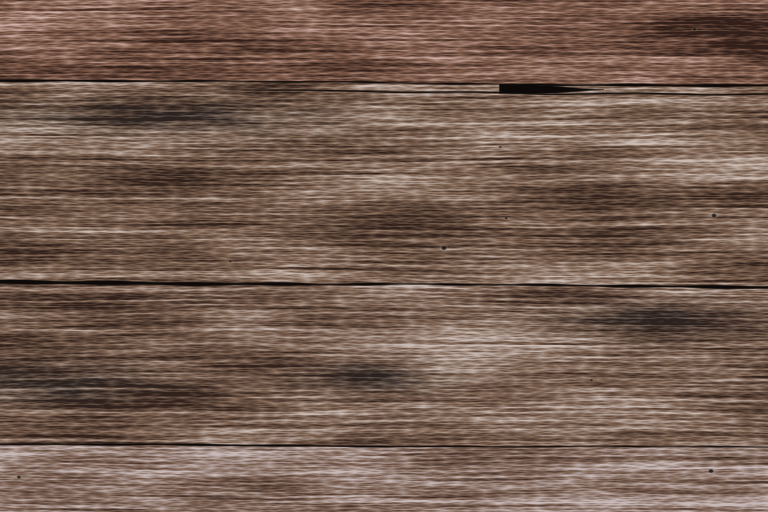
A Shadertoy shader for this texture:

```glsl
#define DARK_WOOD vec3(0.19, 0.13, 0.11)
#define MID_WOOD vec3(0.48, 0.38, 0.32)
#define PALE_WOOD vec3(0.78, 0.73, 0.72)
#define GAP_COLOR vec3(0.05, 0.035, 0.03)
#define BASE_TONE 0.63
#define GRAIN_CONTRAST 0.50
#define BROAD_CONTRAST 0.42
#define EDGE_WEAR 0.17
#define STAIN_DEPTH 0.30
#define NAIL_COUNT 9
#define NAIL_RADIUS 0.0034

// Seams between planks, bottom to top: height at left, slope, half width
const vec3 SEAMS[3] = vec3[3](
    vec3(0.132, -0.004, 0.0019),
    vec3(0.449, -0.006, 0.0036),
    vec3(0.844, -0.008, 0.0025));

// Plank tints, bottom to top: colour cast and tone shift
const vec4 PLANKS[4] = vec4[4](
    vec4(1.00, 0.99, 1.00, 0.14),
    vec4(1.00, 0.99, 0.97, -0.03),
    vec4(1.01, 1.00, 0.97, 0.00),
    vec4(1.04, 0.95, 0.92, -0.06));

// Weather stains: centre and radii
const vec4 STAINS[5] = vec4[5](
    vec4(0.73, 0.262, 0.19, 0.040),
    vec4(0.10, 0.250, 0.28, 0.050),
    vec4(1.28, 0.375, 0.24, 0.045),
    vec4(0.30, 0.770, 0.42, 0.045),
    vec4(1.36, 0.920, 0.40, 0.080));

vec2 hash2(vec2 p) {
    vec3 q = fract(p.xyx * vec3(0.1031, 0.1030, 0.0973));
    q += dot(q, q.yzx + 33.33);
    return fract((q.xx + q.yz) * q.zy);
}

// Cellular noise: distance to the nearest scattered point
float cell(vec2 p) {
    vec2 id = floor(p), f = p - id;
    float nearest = 4.0;
    for (int y = -1; y <= 1; y++)
        for (int x = -1; x <= 1; x++) {
            vec2 o = vec2(x, y);
            vec2 d = o + hash2(id + o + 100.0) - f;
            nearest = min(nearest, dot(d, d));
        }
    return sqrt(nearest);
}

float seamHeight(int i, float x) {
    float k = float(i) * 2.3;
    return SEAMS[i].x + SEAMS[i].y * x
        + 0.0010 * sin(6.0 * x + k) + 0.0005 * sin(23.0 * x + k);
}

// Tone of the fibres, growth lines, cracks and broad patches
float woodGrain(vec2 p, float seed) {
    float warp = 0.004 * sin(2.1 * p.x + 7.0 * p.y + seed)
        + 0.0015 * sin(5.3 * p.x - 17.0 * p.y + 2.0 * seed)
        + 0.0006 * sin(14.0 * p.x + 31.0 * p.y);
    vec2 q = vec2(p.x, p.y + warp) + seed * vec2(3.7, 1.3);
    float rings = cell(q * vec2(0.8, 120.0));
    float strands = cell(q * vec2(6.0, 200.0));
    float fibres = cell(q * vec2(38.0, 250.0));
    float fine = 0.9 * rings + 0.9 * strands + 0.9 * fibres - 1.35;
    float broad = cell(q * vec2(2.6, 13.0)) + cell(q * vec2(1.3, 6.0) + 20.0) - 1.0;
    float scuffs = smoothstep(0.72, 0.95, cell(q * vec2(1.5, 90.0) + 40.0));
    float cracks = smoothstep(0.22, 0.08, cell(q * vec2(1.0, 60.0) + 70.0));
    return GRAIN_CONTRAST * fine + BROAD_CONTRAST * broad + 0.22 * scuffs - 0.24 * cracks;
}

vec3 woodRamp(float t) {
    t = clamp(t, 0.0, 1.0) * 2.0;
    return t < 1.0 ? mix(DARK_WOOD, MID_WOOD, t) : mix(MID_WOOD, PALE_WOOD, t - 1.0);
}

void mainImage(out vec4 fragColor, in vec2 fragCoord) {
    vec2 p = fragCoord / iResolution.y;
    float px = 1.0 / iResolution.y;

    // Plank index, seam gaps and worn edges
    int plank = 0;
    float gap = 0.0, wear = 0.0;
    for (int i = 0; i < 3; i++) {
        float d = p.y - seamHeight(i, p.x);
        if (d > 0.0) plank++;
        float ragged = 0.75 + 0.3 * sin(4.0 * p.x + float(i)) + 0.25 * sin(37.0 * p.x);
        float halfWidth = SEAMS[i].z * max(ragged, 0.35);
        gap = max(gap, 1.0 - smoothstep(-px, px, abs(d) - halfWidth));
        float reach = 0.015 + 0.007 * sin(3.0 * p.x + 2.0 * float(i));
        wear += d < 0.0 ? smoothstep(-reach - 0.012, -reach * 0.5, d)
                        : 0.5 * smoothstep(2.0 * reach, 0.0, d);
    }

    // Splinter and open hole under the top seam
    float below = seamHeight(2, p.x) - p.y;
    float splinter = abs(below - 0.017 - 0.001 * sin(19.0 * p.x)) - 0.0015;
    gap = max(gap, smoothstep(px, -px, splinter) * smoothstep(0.40, 0.55, p.x));
    float holeHeight = 0.010 * (1.0 - smoothstep(1.02, 1.20, p.x));
    float hole = max(abs(below - 0.009) - holeHeight, 0.975 - p.x);
    gap = max(gap, smoothstep(px, -px, hole) * step(p.x, 1.18));

    // Weathered tone
    float tone = BASE_TONE + woodGrain(p, float(plank)) + PLANKS[plank].w + EDGE_WEAR * wear;
    float stain = 0.0;
    for (int i = 0; i < 5; i++) {
        vec2 d = (p - STAINS[i].xy) / STAINS[i].zw;
        stain += exp(-2.0 * dot(d, d));
    }
    stain *= 0.5 + cell(p * vec2(7.0, 45.0));
    vec3 color = woodRamp(tone - STAIN_DEPTH * stain) * PLANKS[plank].rgb;
    float greyness = plank == 3 ? 0.0 : 0.4 * min(stain, 1.0);
    color = mix(color, vec3(dot(color, vec3(0.33))), greyness);

    // Nail holes with pale rims
    for (int i = 0; i < NAIL_COUNT; i++) {
        vec2 h = hash2(vec2(float(i) * 7.0 + 3.0, 19.0));
        float size = NAIL_RADIUS * (0.5 + 0.7 * fract(h.x * 17.0));
        float d = length((p - h * vec2(1.5, 1.0)) * vec2(0.8, 1.0));
        color = mix(color, PALE_WOOD, 0.2 * smoothstep(2.2 * size, size, d));
        color = mix(color, GAP_COLOR, 0.8 * smoothstep(size + px, size - px, d));
    }

    fragColor = vec4(mix(color, GAP_COLOR, gap), 1.0);
}
```
